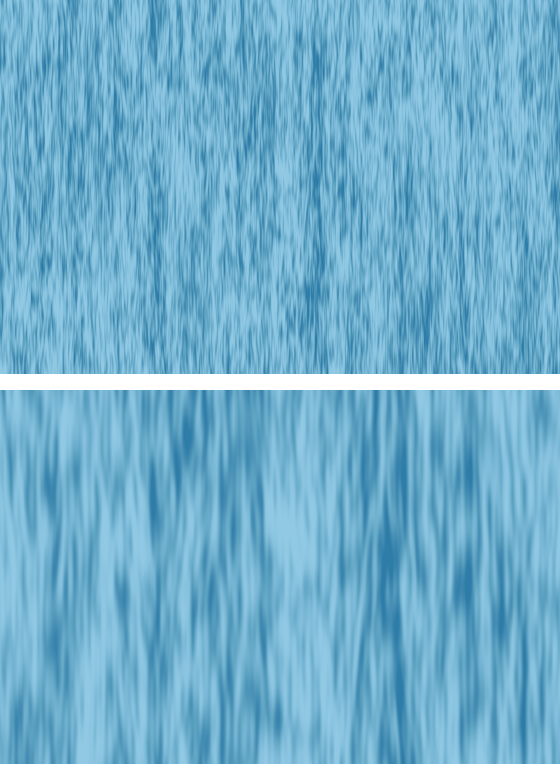
Top, the full canvas; bottom, a detail of the centre.
A WebGL 1 fragment shader for this texture:

```glsl
precision highp float;
// Blue brushed fibres running vertically, with darker long streaks.
// Stretched octaves of gradient noise are summed, scaled to unit deviation
// and mapped through a ramp of four blues; a small warp makes hairs wavy.

uniform vec2 u_resolution;

#define BASE_FREQ vec2(12.0, 1.1)   // cells per canvas height, coarsest octave
#define LACUNARITY vec2(1.75, 1.8)  // frequency step between octaves
#define FIRST_GAIN 0.36             // weight of the broad streaks
#define GAIN_STEP 1.17              // above one favours the fine hairs
#define WAVE_FREQ vec2(24.0, 10.0)  // cells of the sideways waviness
#define WAVE_SIZE 0.0016            // sideways sway of the hairs
#define STAGGER 0.12                // vertical shift between neighbours
#define CONTRAST 0.96
#define DEEP_BLUE vec3(0.28, 0.56, 0.71)
#define MID_BLUE vec3(0.37, 0.64, 0.76)
#define SOFT_BLUE vec3(0.45, 0.70, 0.82)
#define PALE_BLUE vec3(0.53, 0.76, 0.87)

const int OCTAVES = 6;
const float NOISE_DEVIATION = 0.215;

// Random unit gradient for a lattice cell
vec2 cellGradient(vec2 cell) {
  vec3 h = fract(cell.xyx * vec3(0.1031, 0.1030, 0.0973));
  h += dot(h, h.yzx + 33.33);
  float angle = 6.28318 * fract((h.x + h.y) * h.z);
  return vec2(cos(angle), sin(angle));
}

float gradientNoise(vec2 p) {
  vec2 cell = floor(p);
  vec2 f = p - cell;
  vec2 fade = f * f * f * (f * (f * 6.0 - 15.0) + 10.0);
  vec2 e = vec2(1.0, 0.0);
  float a = dot(cellGradient(cell), f);
  float b = dot(cellGradient(cell + e.xy), f - e.xy);
  float c = dot(cellGradient(cell + e.yx), f - e.yx);
  float d = dot(cellGradient(cell + e.xx), f - e.xx);
  return mix(mix(a, b, fade.x), mix(c, d, fade.x), fade.y);
}

// Sum of stretched octaves, with zero mean and unit deviation
float fibres(vec2 p) {
  vec2 freq = BASE_FREQ;
  float gain = FIRST_GAIN;
  float sum = 0.0;
  float variance = 0.0;
  for (int i = 0; i < OCTAVES; i++) {
    vec2 offset = float(i + 1) * vec2(37.37, 19.61);
    // Drop octaves too fine for the canvas
    float weight = gain * (1.0 - smoothstep(0.6, 1.0, freq.x / u_resolution.y));
    sum += weight * gradientNoise(p * freq + offset);
    variance += weight * weight;
    freq *= LACUNARITY;
    gain *= GAIN_STEP;
  }
  return sum / (NOISE_DEVIATION * sqrt(variance + 1e-4));
}

float ramp(float low, float high, float x) {
  return clamp((x - low) / (high - low), 0.0, 1.0);
}

// Stops lie at the middle of each blue's share of a normal distribution
vec3 blueRamp(float tone) {
  vec3 color = mix(DEEP_BLUE, MID_BLUE, ramp(-1.55, -0.72, tone));
  color = mix(color, SOFT_BLUE, ramp(-0.72, 0.05, tone));
  color = mix(color, PALE_BLUE, ramp(0.05, 1.02, tone));
  // Extend both ends a little past the main blues
  color += vec3(0.04, 0.03, 0.025) * ramp(1.02, 2.0, tone);
  color -= vec3(0.10, 0.07, 0.05) * ramp(-1.55, -2.6, tone);
  return color;
}

void main() {
  vec2 p = gl_FragCoord.xy / u_resolution.y;

  // Sway the hairs and stagger their ends
  float sway = WAVE_SIZE * gradientNoise(p * WAVE_FREQ + 71.3);
  float shift = STAGGER * gradientNoise(p * vec2(20.0, 1.0) + 113.7);
  p += vec2(sway, shift);

  gl_FragColor = vec4(blueRamp(CONTRAST * fibres(p) - 0.04), 1.0);
}
```
